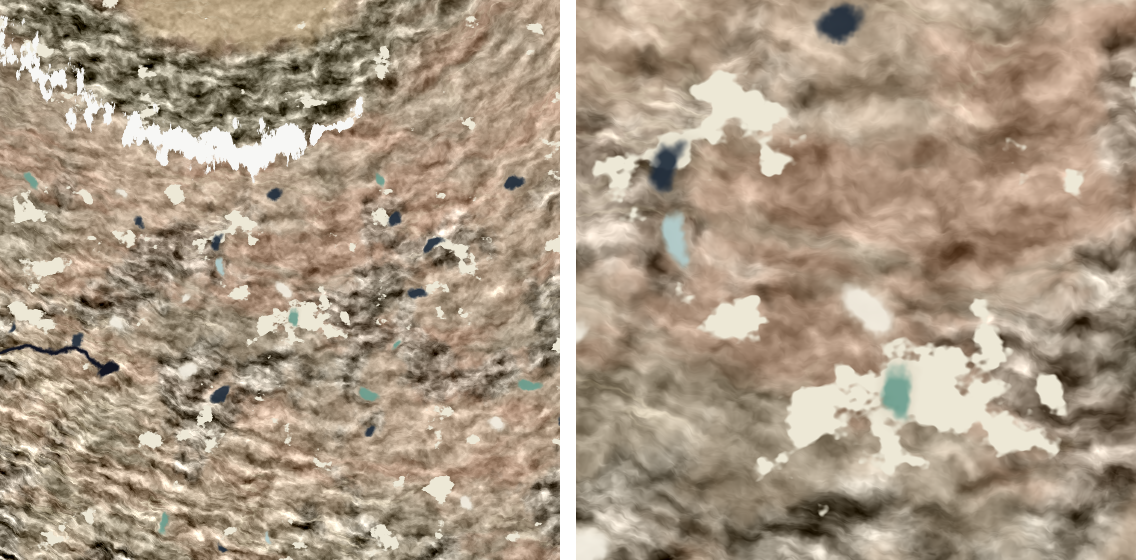
Left, the full canvas; right, a detail of the centre.
Give the GLSL for this texture, as a WebGL 2 fragment shader.

```glsl
#version 300 es
precision highp float;

uniform vec2 u_resolution;
out vec4 fragColor;

#define RELIEF 1.0
#define GRAIN 0.34
#define LAKE_GRID 11.0
#define LAKE_CHANCE 0.52
#define VEIN_STRENGTH 0.65
#define SALT_LEVEL 0.645
#define SOFT 0.004

float hash(vec2 p) {
  vec3 q = fract(p.xyx * vec3(0.1031, 0.1030, 0.0973));
  q += dot(q, q.yzx + 33.33);
  return fract((q.x + q.y) * q.z);
}

float noise(vec2 p) {
  vec2 i = floor(p), f = fract(p);
  f = f * f * (3.0 - 2.0 * f);
  return mix(mix(hash(i), hash(i + vec2(1, 0)), f.x),
             mix(hash(i + vec2(0, 1)), hash(i + vec2(1, 1)), f.x), f.y);
}

float fbm(vec2 p) {
  float sum = 0.0, amp = 0.5, total = 0.0;
  for (int i = 0; i < 5; i++) {
    sum += amp * noise(p);
    total += amp;
    p = mat2(0.8, 0.6, -0.6, 0.8) * p * 2.03 + 17.3;
    amp *= 0.56;
  }
  return sum / total;
}

float segment(vec2 p, vec2 a, vec2 b) {
  vec2 ab = b - a;
  return length(p - a - ab * clamp(dot(p - a, ab) / dot(ab, ab), 0.0, 1.0));
}

// Bent coordinates whose rows follow the folded strata
vec2 strata(vec2 p) {
  float x = p.x - 0.85 + 0.45 * p.y;
  return vec2(p.x, p.y - 0.5 * x * x);
}

// Scattered small lakes and salt pans, densest in the middle band
vec3 addLakes(vec3 col, vec2 p, vec2 warp) {
  vec2 cell = floor(p * LAKE_GRID);
  for (int j = -1; j <= 1; j++)
  for (int i = -1; i <= 1; i++) {
    vec2 id = cell + vec2(i, j);
    vec2 c = (id + 0.15 + 0.7 * vec2(hash(id + 3.1), hash(id + 7.7))) / LAKE_GRID;
    float band = smoothstep(0.0, 0.5, c.y) * (1.0 - smoothstep(0.68, 0.74, c.y));
    if (hash(id + 21.4) > LAKE_CHANCE * (0.3 + 0.7 * band) || c.y > 0.74) continue;
    float kind = hash(id + 40.9), turn = hash(id + 5.5) * 3.14;
    float radius = mix(0.006, 0.016, hash(id + 13.2));
    vec2 d = p - c + warp * 0.035;
    d = mat2(cos(turn), sin(turn), -sin(turn), cos(turn)) * d;
    float dist = length(d * vec2(0.8, 1.35)) - radius;
    vec3 water = kind < 0.36 ? vec3(0.12, 0.17, 0.23)
               : kind < 0.62 ? vec3(0.70, 0.81, 0.81)
               : kind < 0.75 ? vec3(0.42, 0.62, 0.56) : vec3(0.95, 0.93, 0.88);
    float shore = 1.0 - smoothstep(0.0, 0.012, dist);
    col = mix(col, vec3(0.80, 0.76, 0.68), 0.3 * shore);
    col = mix(col, water, 0.92 * (1.0 - smoothstep(-SOFT, SOFT, dist)));
  }
  return col;
}

void main() {
  vec2 p = gl_FragCoord.xy / u_resolution;
  vec2 warp = vec2(fbm(p * 24.0), fbm(p * 24.0 + 51.0)) - 0.5;
  vec2 s = strata(p + warp * 0.03);
  float broad = fbm(p * 5.0 + 9.0);
  float patches = fbm(p * 9.0 + 33.0);

  // Curved mountain range and the zones around it
  float bend = p.x - 0.42;
  float above = (p.y - 0.735 - 1.22 * bend * bend) / sqrt(1.0 + 5.95 * bend * bend);
  above += warp.y * 0.06;
  float belt = smoothstep(-0.04, 0.04, above) * (1.0 - smoothstep(0.13, 0.22, above))
             * (1.0 - smoothstep(0.6, 0.9, p.x));
  vec2 bowl = (p - vec2(0.42, 1.03)) / vec2(0.23, 0.13);
  float basin = 1.0 - smoothstep(0.75, 1.08, length(bowl) + warp.x * 0.5);
  float lowerLeft = 1.0 - smoothstep(0.25, 0.8, p.x * 0.7 + p.y);

  // Ground colours
  vec3 col = mix(vec3(0.60, 0.55, 0.47), vec3(0.73, 0.64, 0.55), smoothstep(0.3, 0.7, broad));
  float rose = smoothstep(0.48, 0.68, fbm(s * vec2(5.0, 13.0) + 70.0));
  col = mix(col, vec3(0.72, 0.57, 0.48), 0.6 * rose);
  col = mix(col, vec3(0.58, 0.56, 0.46), 0.35 * lowerLeft);
  float rugged = smoothstep(0.52, 0.66, patches) * (1.0 - smoothstep(0.55, 0.8, p.y));
  col = mix(col, vec3(0.47, 0.45, 0.40), 0.6 * rugged);
  col = mix(col, vec3(0.44, 0.43, 0.35), 0.8 * belt);
  col = mix(col, vec3(0.74, 0.66, 0.53), 0.9 * basin);

  // Pale valleys along the strata
  float ridge = abs(fbm(s * vec2(6.0, 17.0) + 4.0) - 0.5);
  float vein = (1.0 - smoothstep(0.0, 0.035, ridge)) * smoothstep(0.4, 0.6, noise(p * 11.0));
  col = mix(col, vec3(0.84, 0.79, 0.68),
            VEIN_STRENGTH * vein * (0.5 + 0.5 * lowerLeft) * (1.0 - belt));

  // Lit slopes and fine grain
  vec2 g = s * vec2(24.0, 42.0);
  float slope = fbm(g) - fbm(g + vec2(0.35, -0.45));
  float rough = 0.6 + 0.5 * lowerLeft + 0.6 * rugged + 0.7 * belt;
  rough *= 1.0 - 0.6 * basin;
  float grain = 0.6 * noise(s * vec2(85.0, 130.0)) + 0.4 * noise(p * 190.0) - 0.5;
  col += RELIEF * rough * slope + GRAIN * (0.4 + 0.6 * rough) * grain;

  // Salt crust in the central plain
  float plain = smoothstep(0.3, 0.42, p.y) * (1.0 - smoothstep(0.56, 0.66, p.y));
  float salt = fbm(p * vec2(19.0, 23.0) + 88.0) - 0.05 * (1.0 - plain);
  col = mix(col, vec3(0.93, 0.91, 0.84), smoothstep(SALT_LEVEL, SALT_LEVEL + 0.05, salt));
  col = addLakes(col, p, warp);

  // Dark river ending in a small lake
  vec2 r = p + warp * vec2(0.02, 0.035);
  float river = min(segment(r, vec2(-0.05, 0.375), vec2(0.14, 0.38)),
                    segment(r, vec2(0.14, 0.38), vec2(0.19, 0.34))) - 0.003;
  river = min(river, length((r - vec2(0.195, 0.338)) * vec2(0.8, 1.1)) - 0.013);
  col = mix(col, vec3(0.07, 0.08, 0.13), 1.0 - smoothstep(-0.002, SOFT, river));

  // Ragged snow along the range crest
  float width = 0.038 - 0.022 * smoothstep(0.5, 0.58, p.x);
  float teeth = fbm(vec2(p.x * 62.0, p.y * 28.0)) - 0.5;
  float cover = 0.85 - abs(above) / width + 3.2 * teeth;
  cover -= 0.45 * (1.0 - smoothstep(0.2, 0.3, p.x)) + 8.0 * smoothstep(0.64, 0.7, p.x);
  col = mix(col, vec3(0.97, 0.97, 0.96), smoothstep(0.0, 0.3, cover));

  fragColor = vec4(clamp(col, 0.0, 1.0), 1.0);
}
```
